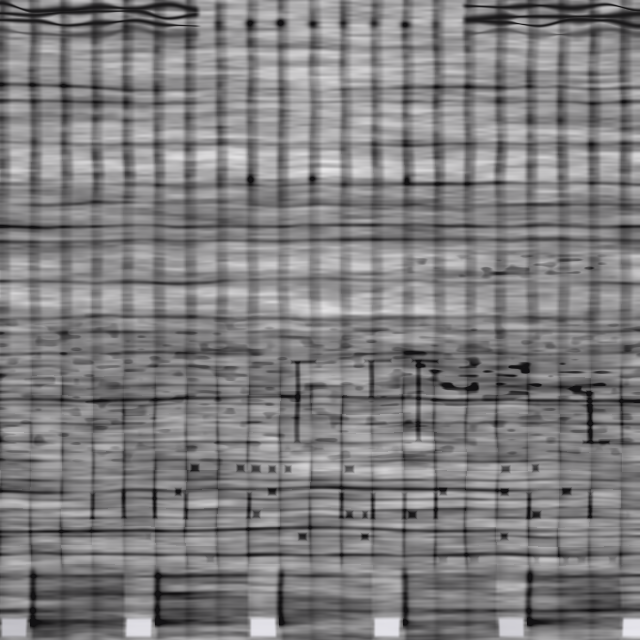
Give the GLSL for this pattern, as a Shadertoy shader.

```glsl
// Worn grey woven grid: upright slats under streaked bands, with inked blocks and trays below.

float hash(vec2 p) {
    vec3 q = fract(vec3(p.xyx) * 0.1031);
    q += dot(q, q.yzx + 33.33);
    return fract((q.x + q.y) * q.z);
}

float noise(vec2 p) {
    vec2 i = floor(p), f = fract(p);
    f = f * f * (3.0 - 2.0 * f);
    return mix(mix(hash(i), hash(i + vec2(1, 0)), f.x),
               mix(hash(i + vec2(0, 1)), hash(i + vec2(1, 1)), f.x), f.y);
}

float band(float x, float lo, float hi, float soft) {
    return smoothstep(lo - soft, lo + soft, x) * (1.0 - smoothstep(hi - soft, hi + soft, x));
}

float ridge(float d, float width) {
    return exp(-d * d / (width * width));
}

float block(vec2 d, vec2 halfSize) {
    vec2 e = abs(d) - halfSize;
    return 1.0 - smoothstep(-0.003, 0.003, max(e.x, e.y));
}

// Long horizontal brush grain
float grain(vec2 p) {
    return 0.35 * noise(p * vec2(6, 70)) + 0.4 * noise(p * vec2(14, 150) + 9.0)
         + 0.25 * noise(p * vec2(40, 260) + 31.0);
}

// Horizontal threads, each fading and swelling along its length
float threads(vec2 p) {
    const float rows[16] = float[](0.137, 0.158, 0.223, 0.289, 0.319, 0.353, 0.376, 0.44,
                                  0.496, 0.518, 0.553, 0.623, 0.766, 0.796, 0.828, 0.866);
    float ink = 0.0;
    for (int i = 0; i < 16; i++) {
        float k = float(i);
        float sway = 0.008 * (noise(vec2(p.x * 4.0, k * 7.3)) - 0.5);
        float weight = 0.3 + 0.7 * noise(vec2(p.x * 7.0, k * 3.7 + 20.0));
        float strong = (i == 5 || i == 11 || i == 12 || i == 14) ? 0.4 : 0.27;
        ink = max(ink, strong * weight * ridge(p.y - rows[i] - sway, 0.0032));
    }
    return ink;
}

// Ragged black strands in the two upper corners
float strands(vec2 p) {
    float ink = 0.0;
    for (int i = 0; i < 4; i++) {
        float k = float(i);
        float y = 0.012 + 0.012 * k + 0.014 * (noise(vec2(p.x * 19.0, k * 5.0)) - 0.5);
        float width = 0.001 + 0.007 * noise(vec2(p.x * 32.0, k * 9.0 + 4.0));
        ink = max(ink, ridge(p.y - y, width) * (i == 3 ? 0.5 : 0.95));
    }
    return ink * (1.0 - band(p.x, 0.31, 0.725, 0.006));
}

void mainImage(out vec4 fragColor, in vec2 fragCoord) {
    vec2 p = fragCoord / iResolution.xy;
    p.y = 1.0 - p.y;
    vec2 q = p + 0.004 * (vec2(noise(p * 18.0), noise(p * 14.0 + 50.0)) - 0.5);

    // Slats: a shaded left part, a pale panel and a frayed seam
    float slat = q.x * 20.6, f = fract(slat), id = floor(slat + 0.5);
    float seam = (fract(slat + 0.5) - 0.5) / 20.6;
    float upper = 1.0 - smoothstep(0.27, 0.34, p.y);
    float lower = smoothstep(0.54, 0.62, p.y) * (1.0 - smoothstep(0.87, 0.9, p.y));
    float panel = band(f, 0.32, 0.95, 0.1);
    float tone = 0.52 + 0.48 * (grain(q) - 0.5);
    tone += (panel - 0.5) * mix(0.07, 0.13, upper) * (1.0 - 0.7 * smoothstep(0.53, 0.6, p.y));
    tone -= (0.04 + 0.16 * upper * noise(vec2(id * 5.0, p.y * 90.0))) * ridge(seam - 0.003, 0.006);

    // Pale and dull bands across the cloth
    float pale = band(p.y, 0.235, 0.28, 0.006) + band(p.y, 0.4, 0.425, 0.008)
               + band(p.y, 0.45, 0.488, 0.008);
    tone += pale * 0.09 * panel + 0.05 * ridge(p.x - 0.5, 0.14);
    tone -= 0.05 * (band(p.y, 0.29, 0.39, 0.015) + band(p.y, 0.51, 0.62, 0.015));
    tone += 0.13 * (hash(vec2(floor(slat), floor(q.y * 34.0))) - 0.4) * lower;
    tone -= threads(q);

    // Fine grid with uneven joints
    float joint = ridge(seam, 0.003) * noise(vec2(id * 3.0, p.y * 34.0));
    float course = ridge((fract(q.y * 34.0) - 0.5) / 34.0, 0.0026) * noise(q * vec2(20, 34));
    tone -= lower * (0.2 * joint + 0.3 * course);

    // Smudges, densest in the right-hand patches
    float patches = band(p.x, 0.64, 0.95, 0.03) * (band(p.y, 0.4, 0.435, 0.01) + band(p.y, 0.565, 0.615, 0.008));
    float smudge = smoothstep(0.6, 0.9, noise(q * vec2(50, 150)));
    tone -= smudge * (0.25 * patches + 0.15 * band(p.y, 0.5, 0.72, 0.03)) + 0.05 * patches;

    // Square ink spots, scattered by cell
    vec2 grid = vec2(41.2, 28.0), cell = floor(q * grid);
    float spot = block((fract(q * grid) - 0.5) / grid, vec2(0.003 + 0.004 * hash(cell + 8.0), 0.005));
    float dense = band(p.y, 0.71, 0.87, 0.02) * band(p.x, 0.24, 0.97, 0.02);
    tone -= 0.36 * spot * dense * step(0.82, hash(cell + 17.0));

    // Tall posts with crossbars, and short bars below them
    vec4 posts = vec4(0.464, 0.58, 0.655, 0.92);
    for (int i = 0; i < 4; i++) {
        float top = i == 3 ? 0.61 : 0.565, foot = i == 1 ? 0.62 : 0.69;
        tone -= 0.3 * block(q - vec2(posts[i], 0.5 * (top + foot)), vec2(0.0035, 0.5 * (foot - top)));
        tone -= 0.28 * block(q - vec2(posts[i] + 0.01, i == 3 ? foot : top), vec2(0.02, 0.002));
    }
    tone -= 0.24 * block(vec2(seam, q.y - 0.79), vec2(0.003, 0.02)) * step(0.6, hash(vec2(id, 41)));

    // Dark drops at the slat joints
    float drop = ridge(length(vec2(seam - 0.003, q.y - 0.28)), 0.006);
    float knot = ridge(length(vec2(seam * 0.7 - 0.002, q.y - 0.037)), 0.006);
    tone -= 0.4 * drop * float(id == 8.0 || id == 10.0 || id == 13.0);
    tone -= 0.5 * knot * band(p.x, 0.33, 0.72, 0.01) * hash(vec2(id, 6));

    // Wide trays at the foot: dark left wall, layered floor, pale box at the right
    float tray = (q.x - 0.048) * 5.155, t = fract(tray), base = smoothstep(0.88, 0.9, p.y);
    float wall = (fract(tray + 0.5) - 0.5) / 5.155;
    float layers = ridge(q.y - 0.9, 0.003) + ridge(q.y - 0.927, 0.003) + ridge(q.y - 0.953, 0.004);
    tone -= base * 0.36 * ridge(wall - 0.002, 0.005) * (1.0 - smoothstep(0.968, 0.985, p.y));
    tone -= 0.36 * ridge(q.y - 0.972, 0.006) * exp(-3.0 * t) * (1.0 - smoothstep(0.72, 0.78, t));
    tone -= base * 0.26 * noise(q * vec2(6, 110) + 70.0) * band(t, 0.02, 0.75, 0.02);
    tone -= 0.32 * layers * noise(q * 12.0);
    float box = band(t, 0.77, 0.97, 0.015) * band(p.y, 0.966, 0.995, 0.004);
    tone = mix(tone, 0.62 + 0.28 * hash(vec2(floor(tray), 2)), box * 0.9);

    tone = clamp(mix(tone + 0.03, 0.08, strands(p)), 0.07, 0.92);
    fragColor = vec4(tone + vec3(0.002, -0.002, 0.003 + 0.02 * box), 1.0);
}
```
